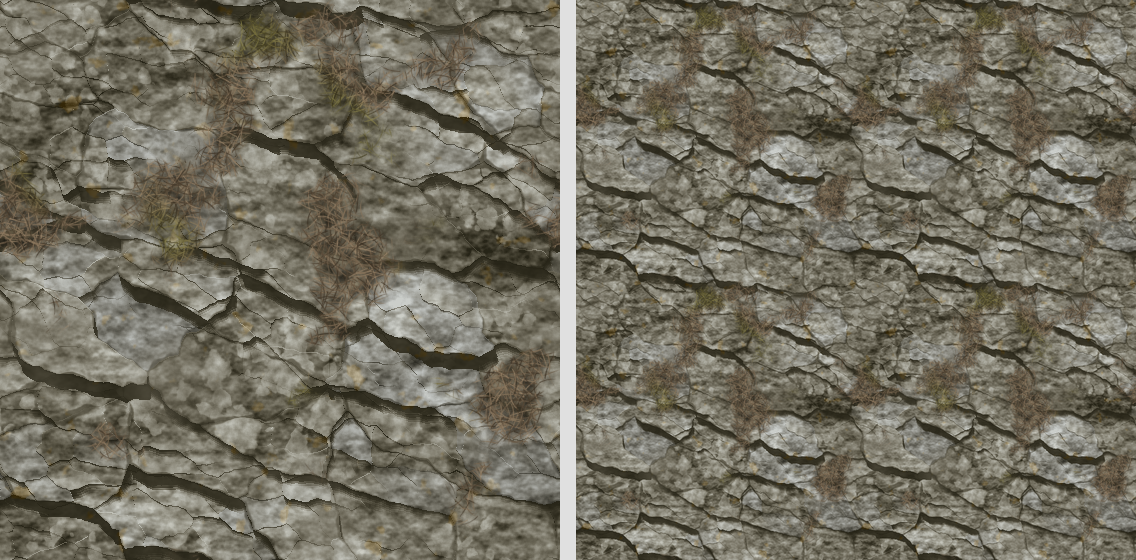
Left: one tile. Right: repeated 2 by 2.
A Shadertoy shader for this texture:

```glsl
// Weathered rock face: slanted ledges of stone with lichen, cracks and dry grass.
// Cell blocks form a height field, which is lit and shadowed from above;
// lichen and loose strands are laid over it. Every layer wraps at the edges.

vec3 hash3(vec2 p) {
    vec3 q = fract(p.xyx * vec3(0.1031, 0.1030, 0.0973));
    q += dot(q, q.yxz + 33.33);
    return fract((q.xxy + q.yzz) * q.zyx);
}

// Brings a cell into the first period; each turn in x climbs by the slant
vec2 wrap(vec2 cell, vec2 period, float slant) {
    cell -= floor((cell.x + 0.5) / period.x) * vec2(period.x, slant);
    return cell - period * floor((cell + 0.5) / period);
}

vec2 neighbour(int i) { return vec2(i % 3 - 1, i / 3 - 1); }

float corner(vec2 cell, vec2 offset, vec2 f, vec2 period, float seed) {
    return dot(hash3(wrap(cell + offset, period, 0.0) + seed).xy * 2.0 - 1.0, f - offset);
}

// Gradient noise that wraps after a whole period
float noise(vec2 p, vec2 period, float seed) {
    vec2 i = floor(p), f = p - i, u = f * f * f * (f * (f * 6.0 - 15.0) + 10.0);
    float low = mix(corner(i, vec2(0, 0), f, period, seed), corner(i, vec2(1, 0), f, period, seed), u.x);
    float high = mix(corner(i, vec2(0, 1), f, period, seed), corner(i, vec2(1, 1), f, period, seed), u.x);
    return mix(low, high, u.y);
}

float fbm(vec2 uv, float cells, int octaves, float seed) {
    float sum = 0.0, amp = 1.0;
    for (int i = 0; i < octaves; i++, cells *= 2.0, amp *= 0.5, seed += 17.0)
        sum += amp * noise(uv * cells, vec2(cells), seed);
    return sum;
}

// Tilted stone blocks: x height, y gap to the next block, z random tint
vec3 blocks(vec2 uv, vec2 cells, float slant, float seed) {
    vec2 p = uv * cells + vec2(0.0, slant * uv.x), local = vec2(0.0);
    vec3 rnd = vec3(0.0);
    float nearest = 9.0, second = 9.0;
    for (int i = 0; i < 9; i++) {
        vec2 o = floor(p) + neighbour(i);
        vec3 r = hash3(wrap(o, cells, slant) + seed);
        vec2 d = p - o - 0.5 - 0.9 * (r.xy - 0.5);
        float dist = mix(length(d), max(abs(d.x), abs(d.y)), 0.6);
        second = min(second, max(dist, nearest));
        if (dist < nearest) { nearest = dist; local = d; rnd = r; }
    }
    float height = 0.034 * (rnd.z - 0.5) - 0.036 * rnd.x * local.y + 0.04 * (rnd.y - 0.5) * local.x;
    return vec3(height, second - nearest, fract(rnd.z * 7.0 + rnd.x));
}

// Whole relief: large blocks, broken chips, slate layers and rough skin
vec3 rock(vec2 uv) {
    vec2 w = uv + 0.034 * vec2(fbm(uv, 5.0, 5, 3.0), fbm(uv, 6.0, 5, 71.0));
    vec3 large = blocks(w, vec2(5, 8), 2.0, 11.0), small = blocks(w, vec2(12, 19), 4.0, 47.0);
    float broken = smoothstep(-0.15, 0.25, noise(uv * 4.0, vec2(4), 29.0));
    float strata = noise(w * vec2(6, 44), vec2(6, 44), 90.0);
    float h = large.x + 0.6 * broken * small.x + 0.005 * strata + 0.019 * fbm(uv, 8.0, 5, 53.0);
    float gap = min(large.y, small.y + 0.05 + 0.5 * (1.0 - broken));
    return vec3(h, gap, mix(large.z, small.z, 0.5 * broken));
}

// Pale rounded lichen spots with ragged rims
float lichen(vec2 uv, float cells, float seed) {
    vec2 p = uv * cells + 0.5 * vec2(fbm(uv, 24.0, 4, seed), fbm(uv, 24.0, 4, seed + 5.0));
    float cover = 0.0;
    for (int i = 0; i < 9; i++) {
        vec2 o = floor(p) + neighbour(i);
        vec3 r = hash3(wrap(o, vec2(cells), 0.0) + seed);
        float rim = length(p - o - r.xy) - 0.48 * r.z * r.z;
        cover = max(cover, smoothstep(0.06, -0.06, rim) * smoothstep(0.3, 0.6, r.z));
    }
    return cover;
}

void mainImage(out vec4 fragColor, in vec2 fragCoord) {
    vec2 uv = fragCoord / iResolution.xy;
    vec3 stone = rock(uv);
    // Slope light and the shadow cast by ledges above
    float slope = (stone.x - rock(uv + vec2(0.0, 0.002)).x) / 0.002, shadow = 0.0;
    for (int i = 1; i <= 7; i++) {
        float d = 0.004 * float(i), rise = rock(uv + d * vec2(-0.25, 1.0)).x - stone.x;
        shadow = max(shadow, smoothstep(0.0, 0.018, rise - 0.7 * d));
    }
    float grain = fbm(uv, 40.0, 5, 130.0);
    float tone = 0.53 + 0.55 * clamp(slope - 0.14, -0.5, 0.5) + 0.26 * (stone.z - 0.5) + 3.0 * stone.x;
    tone += 0.36 * fbm(uv, 4.0, 4, 140.0) + 0.4 * grain;
    // Lichen, in spots and in blotches
    float crust = max(lichen(uv, 13.0, 150.0), 0.8 * lichen(uv, 29.0, 160.0));
    crust = max(crust, 0.9 * smoothstep(0.22, 0.34, fbm(uv, 14.0, 5, 170.0)));
    crust *= smoothstep(-0.25, 0.15, noise(uv * 5.0, vec2(5), 180.0));
    tone = mix(tone, 0.9 + 0.5 * grain, 0.7 * crust);
    // Shadows and cracks
    float crack = smoothstep(0.05, 0.0, stone.y + 0.12 * fbm(uv, 18.0, 4, 190.0));
    tone = clamp(tone * (1.0 - 0.85 * shadow) * (1.0 - 0.5 * crack), 0.0, 1.15);
    vec3 color = mix(vec3(0.15, 0.14, 0.09), vec3(0.72, 0.72, 0.68), tone);
    color -= vec3(0.0, 0.04, 0.1) * max(tone - tone * tone, 0.0);
    color += vec3(-0.01, 0.0, 0.025) * smoothstep(0.6, 0.9, stone.z) * (1.0 - shadow);
    color += vec3(0.05, 0.01, -0.06) * smoothstep(0.3, 0.5, fbm(uv, 20.0, 4, 200.0));
    // Dusty haze and the earth below the grass
    color = mix(color, vec3(0.42, 0.40, 0.34), 0.35 * smoothstep(0.0, 0.4, fbm(uv, 4.0, 3, 210.0)));
    float grass = smoothstep(0.1, 0.45, fbm(uv, 4.0, 5, 220.0));
    float moss = smoothstep(0.1, 0.35, noise(uv * 6.0, vec2(6), 230.0));
    vec3 earth = mix(vec3(0.28, 0.25, 0.19), vec3(0.30, 0.28, 0.16), moss) * (1.0 + 1.2 * grain);
    color = mix(color, earth, 0.75 * grass);
    // Dry bent strands
    for (int k = 0; k < 90; k++) {
        float layer = float(k / 9), cells = 22.0 + 3.0 * layer, blur = cells / iResolution.y;
        vec2 p = uv * cells, o = floor(p) + neighbour(k % 9);
        vec3 r = hash3(wrap(o, vec2(cells), 0.0) + 240.0 + 37.0 * layer);
        vec2 d = p - o - r.xy;
        float a = 3.14159 * r.z, width = 0.0008 * cells, pick = fract(r.x * 9.0 + r.y * 5.0);
        d = vec2(cos(a) * d.x + sin(a) * d.y, cos(a) * d.y - sin(a) * d.x);
        d.y += 0.7 * (r.y - 0.5) * d.x * d.x;
        float dist = length(vec2(max(abs(d.x) - 0.7, 0.0), d.y));
        float cover = smoothstep(width + blur, width - blur, dist) * smoothstep(0.0, 0.3, grass - 0.7 * pick);
        vec3 straw = mix(vec3(0.20, 0.16, 0.11), vec3(0.62, 0.53, 0.42), fract(r.z * 13.0));
        color = mix(color, straw * mix(vec3(1.0), vec3(0.9, 1.0, 0.7), moss), 0.8 * cover);
    }
    fragColor = vec4(color, 1.0);
}
```
